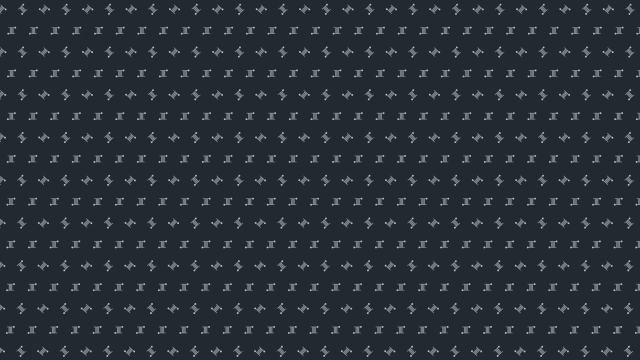
Reproduce this pattern procedurally as a Shadertoy shader.

```glsl
const vec2  PITCH = vec2(0.06025, 0.05938);   // spacing, in canvas heights
const vec2  FIRST = vec2(0.0028, 0.0258);     // first motif, from the top left
const float ROW_DRIFT = -0.00028;             // sideways creep per row
const float MOTIF_SIZE = 0.0102;              // half height of a spool
const float TILT = 0.74;                      // lean of the tilted rows
const float LINE_HALF = 0.085;
const float BODY_HALF = 0.52;
const float THREAD_GAP = 0.34;
const float FLANGE_Y = 0.82;
const float DOT_RADIUS = 0.25;
const int   SAMPLES = 3;                      // per axis

const vec3 GROUND = vec3(0.133, 0.160, 0.192);
const vec3 BODY   = vec3(0.31, 0.34, 0.37);
const vec3 LINE   = vec3(0.57, 0.59, 0.62);
const vec3 DOT    = vec3(0.72, 0.74, 0.76);

float boxDistance(vec2 p, vec2 halfSize) {
    vec2 q = abs(p) - halfSize;
    return length(max(q, 0.0)) + min(max(q.x, q.y), 0.0);
}

float coverage(float d, float blur) {
    return clamp(0.5 - d / blur, 0.0, 1.0);
}

mat2 rotation(float angle) {
    float c = cos(angle), s = sin(angle);
    return mat2(c, s, -s, c);
}

// Wound spool with flanges at both ends and a bead on two opposite corners
vec3 spool(vec2 p, float blur) {
    float body = boxDistance(p, vec2(BODY_HALF, FLANGE_Y));
    float threadX = p.x - THREAD_GAP * clamp(round(p.x / THREAD_GAP), -1.0, 1.0);
    float threads = boxDistance(vec2(threadX, p.y), vec2(LINE_HALF, FLANGE_Y));
    float flanges = boxDistance(vec2(p.x, abs(p.y) - FLANGE_Y), vec2(0.92, LINE_HALF));
    vec2 corner = vec2(0.96, FLANGE_Y);
    float beads = min(length(p - corner), length(p + corner)) - DOT_RADIUS;

    vec3 color = mix(GROUND, BODY, coverage(body, blur));
    color = mix(color, LINE, coverage(min(threads, flanges), blur));
    return mix(color, DOT, coverage(beads, blur));
}

// Staggered rows, alternately leaning and upright
vec3 pattern(vec2 p, float blur) {
    float row = round((p.y - FIRST.y) / PITCH.y);
    float upright = mod(row, 2.0);
    float startX = FIRST.x + 0.5 * PITCH.x * upright + ROW_DRIFT * row;
    float column = round((p.x - startX) / PITCH.x);
    vec2 center = vec2(startX + column * PITCH.x, FIRST.y + row * PITCH.y);

    vec2 local = (p - center) * vec2(1.0, -1.0) / MOTIF_SIZE;
    float side = 1.0 - 2.0 * mod(column, 2.0);
    float angle = (1.0 - upright) * side * TILT;
    return spool(rotation(angle) * local, blur);
}

void mainImage(out vec4 fragColor, in vec2 fragCoord) {
    float count = float(SAMPLES);
    float blur = 1.0 / (iResolution.y * MOTIF_SIZE * count);
    vec3 color = vec3(0.0);

    // Supersampling keeps the fine threads even
    for (int i = 0; i < SAMPLES * SAMPLES; i++) {
        vec2 offset = (vec2(i % SAMPLES, i / SAMPLES) + 0.5) / count - 0.5;
        vec2 p = (fragCoord + offset) / iResolution.y;
        color += pattern(vec2(p.x, 1.0 - p.y), blur);
    }
    fragColor = vec4(color / (count * count), 1.0);
}
```
